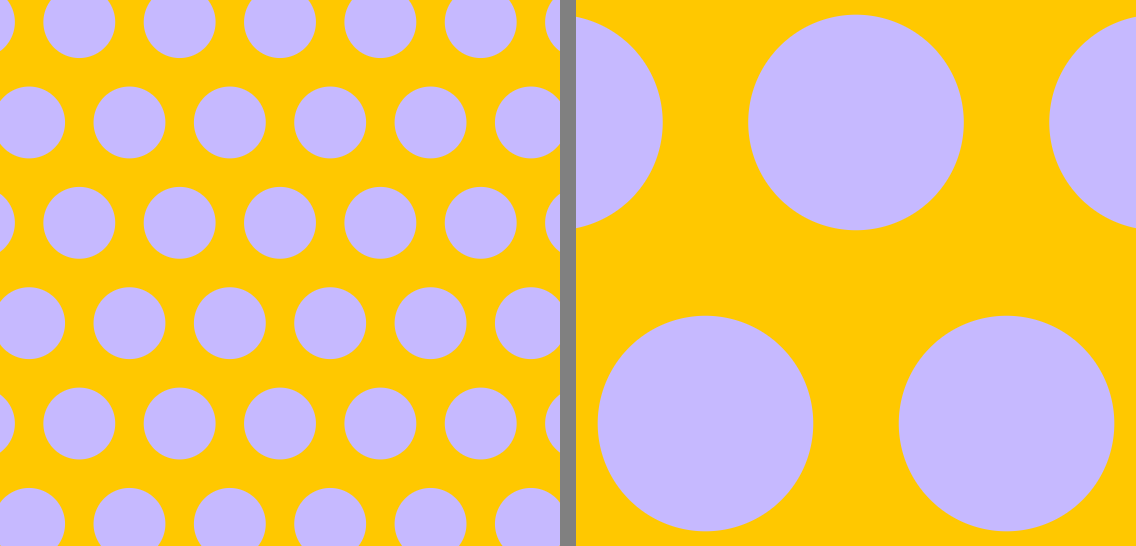
Left, the full canvas; right, a detail of the centre.
A WebGL 2 fragment shader for this pattern:

```glsl
#version 300 es
precision highp float;
// Staggered polka dots: flat lilac discs on a yellow ground.
// The canvas is cut into square cells around its centre, every other
// row is shifted by half a cell, and each cell holds one disc.

uniform vec2 u_resolution;
out vec4 fragColor;

const vec3 GROUND_COLOR = vec3(1.0, 0.784, 0.0);
const vec3 DOT_COLOR = vec3(0.778, 0.727, 1.0);
const float CELL_SIZE = 0.1838;  // dot spacing, in canvas heights
const float DOT_RADIUS = 0.358;  // in cells
const float ROW_SHIFT = 0.5;     // offset of alternate rows, in cells

// Signed distance to the dot of the nearest cell, in cells
float dotDistance(vec2 grid) {
    float row = floor(grid.y);
    float shift = ROW_SHIFT * mod(row, 2.0);
    vec2 local = fract(grid + vec2(0.5 + shift, 0.0)) - 0.5;
    return length(local) - DOT_RADIUS;
}

void main() {
    // Grid centred on the canvas, with a row boundary at mid height
    float cellPixels = CELL_SIZE * u_resolution.y;
    vec2 grid = (gl_FragCoord.xy - 0.5 * u_resolution) / cellPixels;

    // Edge smoothed over one pixel
    float coverage = clamp(0.5 - dotDistance(grid) * cellPixels, 0.0, 1.0);
    fragColor = vec4(mix(GROUND_COLOR, DOT_COLOR, coverage), 1.0);
}
```
